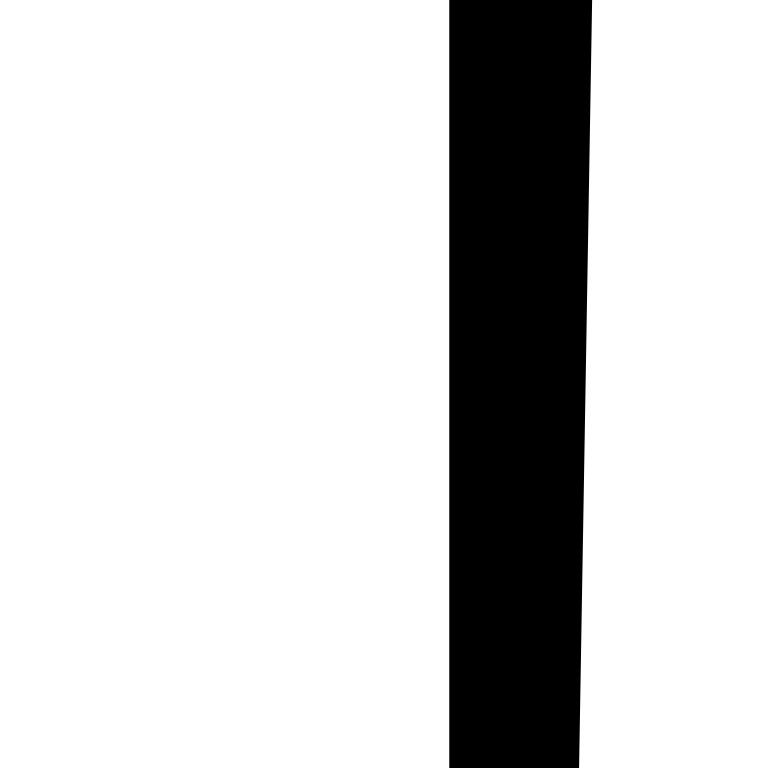
This background is drawn by a WebGL 2 fragment shader. Its source:

```glsl
#version 300 es
precision highp float;

// A white field crossed by one tall black band.
// The band lies between two edge lines, the left one upright and the right
// one leaning slightly outward to the top; both are smoothed over a pixel.

uniform vec2 u_resolution;
out vec4 fragColor;

const vec3 WHITE = vec3(1.0);
const vec3 BLACK = vec3(0.0);

// Signed distance to the line through (bottomX, 0) and (topX, 1),
// positive on its right side.
float lineDistance(vec2 p, float bottomX, float topX) {
    float lean = topX - bottomX;
    return (p.x - bottomX - lean * p.y) / sqrt(1.0 + lean * lean);
}

// Smooth coverage of the side where the distance is positive.
float coverage(float dist, float pixel) {
    return clamp(dist / pixel + 0.5, 0.0, 1.0);
}

void main() {
    vec2 uv = gl_FragCoord.xy / u_resolution;
    float pixel = 1.0 / u_resolution.x;

    // Band between the upright left edge and the leaning right edge
    float rightOfStart = coverage(lineDistance(uv, 0.585, 0.585), pixel);
    float leftOfEnd = coverage(-lineDistance(uv, 0.754, 0.771), pixel);
    float band = rightOfStart * leftOfEnd;

    fragColor = vec4(mix(WHITE, BLACK, band), 1.0);
}
```
